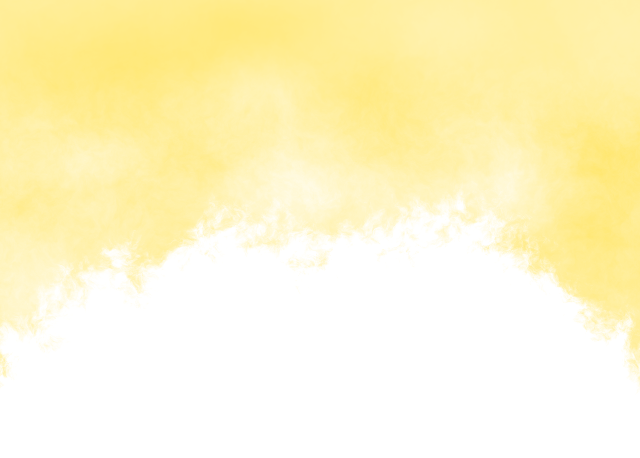
Write a WebGL 2 fragment shader that draws this background.

```glsl
#version 300 es
precision highp float;
// A yellow watercolour wash that hangs over a white, arch-shaped lower area.
// Soft elliptical glows set the pigment density, and warped fractal noise
// mottles the paint and frays its lower edge into small pale flecks.

uniform vec2 u_resolution;
out vec4 fragColor;

float hash(vec2 cell) {
    vec3 q = fract(cell.xyx * vec3(0.1031, 0.1030, 0.0973));
    q += dot(q, q.yzx + 33.33);
    return fract((q.x + q.y) * q.z);
}

float valueNoise(vec2 p) {
    vec2 i = floor(p), f = fract(p);
    f = f * f * (3.0 - 2.0 * f);
    return mix(mix(hash(i), hash(i + vec2(1, 0)), f.x),
               mix(hash(i + vec2(0, 1)), hash(i + vec2(1, 1)), f.x), f.y);
}

// Fractal noise around zero, turned at each octave to hide the grid
float fbm(vec2 p, float gain) {
    float sum = 0.0, total = 0.0, amplitude = 1.0;
    for (int i = 0; i < 5; i++) {
        sum += amplitude * (valueNoise(p) - 0.5);
        total += amplitude;
        p = mat2(1.6, 1.2, -1.2, 1.6) * p + 17.3;
        amplitude *= gain;
    }
    return sum / total;
}

float glow(vec2 p, vec2 center, vec2 radius) {
    vec2 q = (p - center) / radius;
    return exp(-dot(q, q));
}

// Height of the lower edge of the paint
float washEdge(float x) {
    float arch = 0.18 + 0.25 * (1.0 - pow(abs(2.0 * x - 1.0), 3.0));
    float crest = 0.08 * exp(-pow(abs(x - 0.73) / 0.11, 2.0));
    float shoulder = 0.03 * exp(-pow(abs(x - 0.35) / 0.05, 2.0));
    float dip = 0.03 * exp(-pow(abs(x - 0.21) / 0.06, 2.0));
    return arch + crest + shoulder - dip;
}

// Broad pools of strong and thin pigment
float pigment(vec2 p) {
    float d = 0.69;
    d += 0.22 * glow(p, vec2(0.19, 0.86), vec2(0.18, 0.11));
    d += 0.16 * glow(p, vec2(0.40, 0.94), vec2(0.12, 0.09));
    d += 0.22 * glow(p, vec2(0.58, 0.76), vec2(0.08, 0.10));
    d += 0.22 * glow(p, vec2(0.96, 0.64), vec2(0.10, 0.13));
    d += 0.16 * glow(p, vec2(0.93, 0.47), vec2(0.05, 0.07));
    d += 0.15 * glow(p, vec2(0.30, 0.63), vec2(0.06, 0.06));
    d -= 0.40 * glow(p, vec2(0.46, 0.58), vec2(0.16, 0.12));
    d -= 0.36 * glow(p, vec2(0.78, 0.60), vec2(0.10, 0.09));
    d -= 0.22 * glow(p, vec2(0.12, 0.64), vec2(0.09, 0.05));
    d -= 0.20 * glow(p, vec2(0.39, 0.79), vec2(0.09, 0.06));
    d -= 0.12 * glow(p, vec2(0.65, 0.54), vec2(0.06, 0.06));
    d -= 0.12 * glow(p, vec2(0.70, 0.93), vec2(0.10, 0.10));
    d -= 0.12 * glow(p, vec2(0.97, 0.93), vec2(0.10, 0.15));
    d -= 0.34 * glow(p, vec2(0.07, 0.36), vec2(0.16, 0.13));
    return d;
}

void main() {
    vec2 uv = gl_FragCoord.xy / u_resolution;
    vec2 p = gl_FragCoord.xy / u_resolution.y;

    // Warped noise for the mottling and the frayed edge
    vec2 warp = vec2(fbm(p * 9.0 + 3.1, 0.6), fbm(p * 9.0 + 41.7, 0.6));
    float mottle = fbm(p * 11.0 + warp * 1.2, 0.72);
    float fray = fbm(p * 17.0 + warp * 1.5 + 60.0, 0.75);
    float grain = fbm(p * 45.0 + warp * 2.0 + 90.0, 0.8);

    // Paint grows smoother towards the top
    float roughness = mix(1.0, 0.22, smoothstep(0.68, 0.93, uv.y));
    float density = pigment(uv + warp * 0.06);
    density += roughness * (0.36 * mottle + 0.22 * grain);

    // Flecks at the edge, full paint above them
    float height = uv.y - washEdge(uv.x) + 0.20 * fray + 0.10 * mottle + 0.08 * grain;
    float coverage = smoothstep(0.0, 0.11, height);
    density = clamp(density, 0.0, 1.0) * coverage;

    vec3 white = vec3(1.0);
    vec3 yellow = vec3(1.0, 0.905, 0.44);
    fragColor = vec4(mix(white, yellow, density), 1.0);
}
```
